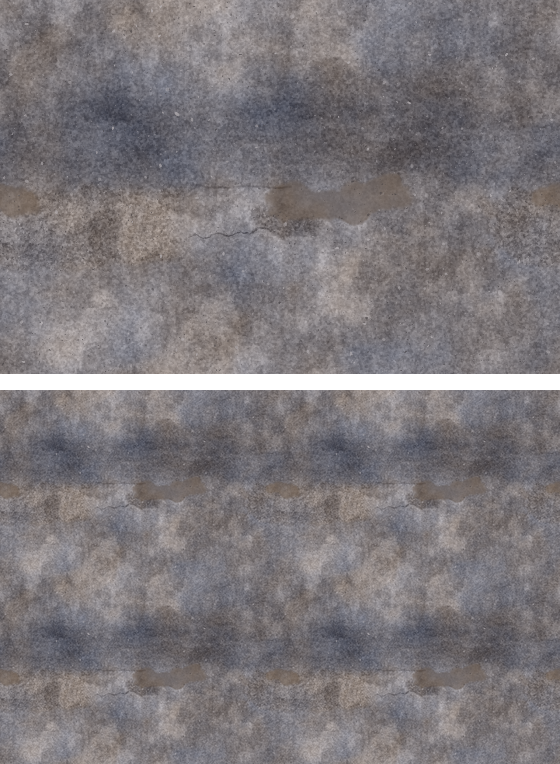
Top, the tile; bottom, the same tile 2 across and 2 down.
This texture is drawn by a Shadertoy shader. Its source:

```glsl
// Weathered grey concrete wall: dark damp band, patched plaster, grit and a crack. Tiles.

vec3 hash3(vec2 p) {
    vec3 q = fract(p.xyx * vec3(.1031, .1030, .0973));
    q += dot(q, q.yxz + 33.33);
    return fract((q.xxy + q.yzz) * q.zyx);
}

// Soft cellular noise that wraps after n cells, centred on zero
float cells(vec2 uv, vec2 n, float seed) {
    vec2 p = uv * n, id = floor(p), f = p - id;
    float sum = 0., total = 0.;
    for (int y = -1; y <= 1; y++)
    for (int x = -1; x <= 1; x++) {
        vec2 o = vec2(x, y);
        vec3 h = hash3(mod(id + o, n) + seed * 17.);
        vec2 d = o + h.xy - f;
        float w = exp(-5. * dot(d, d));
        sum += w * h.z;
        total += w;
    }
    return sum / total - .5;
}

float layers(vec2 uv, vec2 n, float seed) {
    float sum = 0., amp = .5;
    for (int i = 0; i < 5; i++) {
        sum += amp * cells(uv, n, seed + float(i));
        n *= 2.;
        amp *= .5;
    }
    return sum;
}

// Wrapped rounded box, 1 inside and 0 outside
float area(vec2 uv, vec2 centre, vec2 extent, float rounding, float soft) {
    vec2 d = abs(fract(uv - centre + .5) - .5) - extent + rounding;
    float dist = length(max(d, 0.)) + min(max(d.x, d.y), 0.) - rounding;
    return smoothstep(soft, -soft, dist);
}

// Scattered oval grains, at most one per cell
float grains(vec2 uv, vec2 n, float amount, float size, float seed) {
    vec2 p = uv * n, id = mod(floor(p), n);
    vec3 h = hash3(id + seed * 17.), k = hash3(id + seed * 17. + 7.5);
    vec2 d = fract(p) - .2 - .6 * h.xy;
    float a = 6.283 * k.x;
    d = mat2(cos(a), sin(a), -sin(a), cos(a)) * d;
    d.x *= 1. + k.y;
    float r = size * (.4 + .6 * k.z * k.z);
    float edge = max(.3 * r, .6 * n.y / iResolution.y);
    return step(h.z, amount) * smoothstep(r + edge, r - edge, length(d)) * (.5 + .5 * k.y);
}

void mainImage(out vec4 fragColor, in vec2 fragCoord) {
    vec2 uv = fragCoord / iResolution.xy;
    float px = 1. / iResolution.y;

    // Clouds, stains and the ragged coordinates of the patch edges
    float broad = layers(uv, vec2(6, 4), 1.);
    float mottle = layers(uv, vec2(21, 14), 9.);
    float tint = layers(uv, vec2(9, 6), 21.);
    vec2 ragged = uv + vec2(.12 * tint + .03 * mottle, .11 * broad + .05 * mottle);
    vec2 chipped = uv + .025 * vec2(mottle, tint);

    // Regions of the wall
    float band = area(ragged, vec2(.5, .645), vec2(1, .125), .05, .085);
    float plaster = area(ragged, vec2(.5, .22), vec2(1, .27), .05, .05);
    float panel = area(chipped, vec2(.425, .37), vec2(.077, .13), .01, .009);
    float block = area(chipped, vec2(.425, .575), vec2(.068, .075), .01, .012);
    float coarse = area(ragged, vec2(.1, .395), vec2(.23, .1), .04, .012);
    float smear = max(area(ragged, vec2(.62, .475), vec2(.12, .042), .035, .008),
                      area(ragged, vec2(.02, .475), vec2(.065, .03), .025, .008));
    float rubble = area(ragged, vec2(.515, .43), vec2(.05, .036), .034, .014);

    // Base tone, pale wash and brushed streaks
    float tone = .457 + .25 * broad + .13 * mottle;
    tone += .05 * smoothstep(.0, .17, mottle + .6 * tint) * (1. - .8 * band);
    tone += .03 * plaster - .075 * band + .04 * panel + .018 * block - .05 * coarse;
    tone += .05 * band * cells(uv + .02 * tint, vec2(14, 70), 31.);
    tone += .05 * (1. - band) * cells(uv + .01 * tint, vec2(96, 12), 33.);
    tone = mix(tone, .405 + .1 * mottle, .85 * smear);
    tone = mix(tone, .37 + .22 * mottle, .8 * rubble);

    // Fine sandy grain, smoother on the trowelled smear
    float sand = .11 * cells(uv, vec2(255, 171), 41.) + .09 * cells(uv, vec2(399, 267), 43.);
    sand += .05 * cells(uv, vec2(120, 80), 45.);
    tone += sand * (1. - .65 * smear) * (1. + .4 * max(coarse, rubble));

    // Joint above the panel and thin crack across it
    float joint = smoothstep(.002 + px, .0, abs(chipped.y - .502));
    tone -= .07 * joint * area(uv, vec2(.43, .5), vec2(.085, .03), .01, .015);
    float crackY = .372 + .2 * (uv.x - .41) + .06 * mottle + .004 * sin(uv.x * 150.);
    float crack = smoothstep(.001 + px, .0, abs(uv.y - crackY));
    tone -= .15 * crack * area(uv, vec2(.41, .37), vec2(.07, .06), .01, .012);

    // Warm and cool stains
    float warmth = .9 * tint + .22 * smear + .12 * coarse - .12 * band + .04 * plaster - .1 * panel;
    vec3 colour = tone + vec3(.01, -.009, .002) + warmth * vec3(.09, .01, -.1);

    // Dark pits, then pale grit and pebbles
    float pits = max(grains(uv, vec2(45, 30), .14, .13, 51.),
                     grains(uv, vec2(105, 70), .12 + .25 * max(rubble, coarse), .2, 53.));
    colour = mix(colour, vec3(.25, .235, .245), .6 * pits);
    float grit = max(grains(uv, vec2(36, 24), .2, .13, 61.),
                     .65 * grains(uv, vec2(99, 66), .16, .2, 63.));
    grit = max(grit, grains(uv + .004 * mottle, vec2(12, 8), .14, .085, 65.));
    colour = mix(colour, vec3(.72, .7, .71), .75 * grit * (1. - .7 * smear));

    fragColor = vec4(clamp(colour, 0., 1.), 1);
}
```
